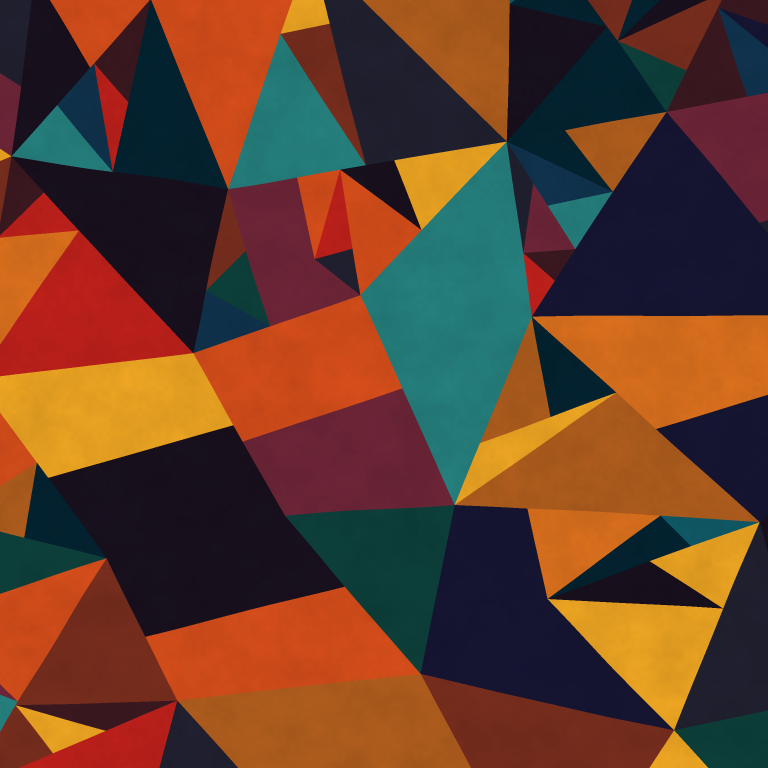
This background is drawn by a Shadertoy shader. Its source:

```glsl
const mat2 LATTICE = mat2(0.27, 0.03, -0.17, 0.24); // skewed cell axes
const float JITTER = 0.25;       // corner shift, in cells
const float SPLIT_CHANCE = 0.64; // chance that a triangle is cut again
const int SPLIT_DEPTH = 3;
const float WHOLE_SHARE = 0.10;  // cells left as one quad
const float STRIP_SHARE = 0.28;  // upper bound for cells cut into two quads
const float WOBBLE = 0.003;      // hand-cut unevenness of the edges
const float MOTTLE = 0.13;       // strength of the paint texture
const int SAMPLES = 3;           // antialiasing grid per axis
const vec2 SEED = vec2(57.0, 83.0);

// Ordered by family: navy, teal, red, orange, plum, yellow
const vec3 PALETTE[16] = vec3[16](
    vec3(0.08, 0.08, 0.19), vec3(0.01, 0.13, 0.18), vec3(0.06, 0.19, 0.29),
    vec3(0.12, 0.12, 0.18), vec3(0.09, 0.06, 0.11),
    vec3(0.05, 0.24, 0.22), vec3(0.06, 0.34, 0.39), vec3(0.14, 0.48, 0.47),
    vec3(0.71, 0.12, 0.10), vec3(0.80, 0.29, 0.10), vec3(0.45, 0.17, 0.11),
    vec3(0.82, 0.42, 0.11), vec3(0.66, 0.35, 0.11),
    vec3(0.22, 0.09, 0.12), vec3(0.41, 0.14, 0.21),
    vec3(0.89, 0.62, 0.13));

float hash(vec2 p) {
    vec3 q = fract(vec3(p.xyx) * 0.1031);
    q += dot(q, q.yzx + 33.33);
    return fract((q.x + q.y) * q.z);
}

float noise(vec2 p) {
    vec2 i = floor(p), f = fract(p);
    f = f * f * (3.0 - 2.0 * f);
    return mix(mix(hash(i), hash(i + vec2(1, 0)), f.x),
               mix(hash(i + vec2(0, 1)), hash(i + vec2(1, 1)), f.x), f.y);
}

// Positive when p lies left of the line from a to b
float side(vec2 p, vec2 a, vec2 b) {
    vec2 d = b - a, e = p - a;
    return d.x * e.y - d.y * e.x;
}

bool inTriangle(vec2 p, vec2 a, vec2 b, vec2 c) {
    return min(side(p, a, b), min(side(p, b, c), side(p, c, a))) >= 0.0;
}

vec2 corner(vec2 cell) {
    vec2 shift = vec2(hash(cell + SEED), hash(cell + SEED.yx + 19.0)) - 0.5;
    return LATTICE * (cell + 2.0 * JITTER * shift);
}

// Cuts a triangle repeatedly across its longest edge; returns the piece number
int splitTriangle(vec2 p, vec2 a, vec2 b, vec2 c, vec2 cell, int piece) {
    for (int i = 0; i < SPLIT_DEPTH; i++) {
        vec2 key = cell + SEED + float(piece) * vec2(7.0, 13.0);
        if (hash(key) > SPLIT_CHANCE) break;
        float ab = distance(a, b), bc = distance(b, c), ca = distance(c, a);
        vec2 first = a;
        if (bc > max(ab, ca)) { a = b; b = c; c = first; }
        else if (ca > ab) { a = c; c = b; b = first; }
        vec2 cut = mix(a, b, mix(0.32, 0.68, hash(key + 41.0)));
        bool left = side(p, cut, c) > 0.0;
        if (left) b = cut; else a = cut;
        piece = piece * 2 + (left ? 0 : 1);
    }
    return piece;
}

vec3 mosaic(vec2 p) {
    vec2 home = floor(inverse(LATTICE) * p);
    for (int n = 0; n < 9; n++) {
        vec2 cell = home + vec2(n % 3 - 1, n / 3 - 1);
        vec2 a = corner(cell), b = corner(cell + vec2(1, 0));
        vec2 c = corner(cell + vec2(1, 1)), d = corner(cell + vec2(0, 1));
        bool lower = inTriangle(p, a, b, c);
        if (!lower && !inTriangle(p, a, c, d)) continue;

        float kind = hash(cell + SEED + 101.0);
        int piece = 1;
        if (kind > STRIP_SHARE) {
            piece = lower ? splitTriangle(p, a, b, c, cell, 2)
                          : splitTriangle(p, a, c, d, cell, 3);
        } else if (kind > WHOLE_SHARE) {
            piece = side(p, mix(a, d, 0.45), mix(b, c, 0.55)) > 0.0 ? 2 : 3;
        }
        // A stride of five always lands in another colour family
        int offset = int(16.0 * hash(cell + SEED + 211.0));
        return PALETTE[(offset + piece * 5) & 15];
    }
    return PALETTE[0];
}

void mainImage(out vec4 fragColor, in vec2 fragCoord) {
    float unit = min(iResolution.x, iResolution.y);
    vec3 color = vec3(0.0);
    for (int i = 0; i < SAMPLES * SAMPLES; i++) {
        vec2 offset = (vec2(i % SAMPLES, i / SAMPLES) + 0.5) / float(SAMPLES) - 0.5;
        vec2 p = (fragCoord + offset) / unit;
        p += WOBBLE * (vec2(noise(p * 9.0), noise(p * 9.0 + 31.0)) - 0.5);
        color += mosaic(p);
    }
    color /= float(SAMPLES * SAMPLES);

    // Soft paint mottling with a finer grain on top
    vec2 uv = fragCoord / unit;
    float paint = 0.5 * noise(uv * 24.0) + 0.3 * noise(uv * 60.0 + 7.0)
                + 0.2 * noise(uv * 170.0 + 3.0);
    color *= 1.0 + MOTTLE * (paint - 0.5);
    fragColor = vec4(color, 1.0);
}
```
